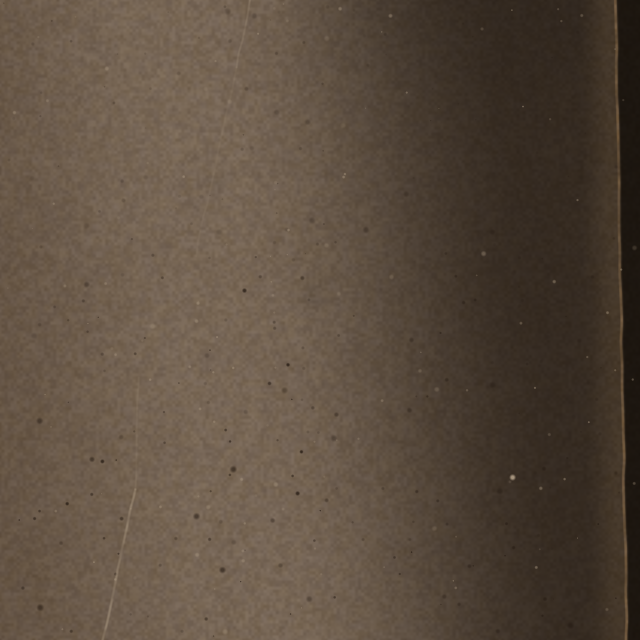
This texture is drawn by a WebGL 2 fragment shader. Its source:

```glsl
#version 300 es
precision highp float;

uniform vec2 u_resolution;
out vec4 fragColor;

const vec3 LIT = vec3(0.465, 0.398, 0.332);
const vec3 MID = vec3(0.390, 0.325, 0.263);
const vec3 SHADE = vec3(0.208, 0.167, 0.130);
const vec3 RIM_GLOW = vec3(0.285, 0.230, 0.170);
const vec3 RIM_LINE = vec3(0.450, 0.355, 0.250);
const vec3 GAP = vec3(0.110, 0.085, 0.060);
const vec3 DUST = vec3(0.66, 0.59, 0.50);
const vec3 PIT = vec3(0.14, 0.10, 0.07);
const float SLANT = 0.12;
const float GRAIN_SCALE = 210.0;
const float GRAIN_AMOUNT = 0.085;
const float MOTTLE_AMOUNT = 0.022;

// Distinct marks: x, y, radius
const vec3 PITS[6] = vec3[6](
  vec3(0.382, 0.546, 0.0048), vec3(0.465, 0.229, 0.0046),
  vec3(0.471, 0.294, 0.0038), vec3(0.160, 0.279, 0.0044),
  vec3(0.450, 0.430, 0.0040), vec3(0.105, 0.213, 0.0040));
const vec3 FLECKS[5] = vec3[5](
  vec3(0.801, 0.254, 0.0062), vec3(0.167, 0.893, 0.0046),
  vec3(0.845, 0.237, 0.0040), vec3(0.866, 0.560, 0.0040),
  vec3(0.308, 0.133, 0.0046));

float hash(vec2 p) {
  vec3 q = fract(vec3(p.xyx) * 0.1031);
  q += dot(q, q.yzx + 33.33);
  return fract((q.x + q.y) * q.z);
}

float noise(vec2 p) {
  vec2 i = floor(p), f = fract(p);
  f = f * f * (3.0 - 2.0 * f);
  return mix(mix(hash(i), hash(i + vec2(1, 0)), f.x),
             mix(hash(i + vec2(0, 1)), hash(i + vec2(1, 1)), f.x), f.y);
}

float spot(vec2 p, vec2 center, float radius) {
  return 1.0 - smoothstep(radius * 0.2, radius, length(p - center));
}

// One randomly placed speck in a fraction of the grid cells
float specks(vec2 p, float cells, float density, float seed) {
  vec2 cell = floor(p * cells);
  vec2 key = cell + seed;
  vec2 center = 0.2 + 0.6 * vec2(hash(key + 17.0), hash(key + 41.0));
  float radius = mix(0.07, 0.17, hash(key + 73.0));
  float strength = mix(0.25, 0.8, hash(key + 97.0));
  return step(hash(key), density) * strength * spot(fract(p * cells), center, radius);
}

float scratch(vec2 p, vec2 a, vec2 b, float width) {
  vec2 ab = b - a;
  float t = clamp(dot(p - a, ab) / dot(ab, ab), 0.0, 1.0);
  float wobble = 0.0025 * (noise(vec2(p.y * 35.0, 3.0)) - 0.5);
  float d = length(p - a - ab * t + vec2(wobble, 0.0));
  return (1.0 - smoothstep(0.0, width, d)) * mix(0.3, 1.0, noise(p * 90.0));
}

void main() {
  vec2 uv = gl_FragCoord.xy / u_resolution;
  float px = 1.0 / u_resolution.x;

  // Slanted shading over the curved surface
  float s = uv.x + SLANT * (uv.y - 0.5);
  vec3 color = mix(MID, LIT, smoothstep(-0.08, 0.30, s));
  color = mix(color, SHADE, smoothstep(0.38, 0.86, s));
  color *= 1.0 - 0.06 * smoothstep(0.75, 1.0, uv.y) * smoothstep(0.4, 0.6, uv.x);

  // Faint stains
  float stain = spot(uv, vec2(0.341, 0.718), 0.025) + spot(uv, vec2(0.486, 0.545), 0.040);
  color *= 1.0 - 0.08 * stain * noise(uv * 70.0);

  // Right rim, dark gap and bright edge line
  float edge = 0.980 - 0.017 * uv.y + 0.0025 * (noise(vec2(uv.y * 28.0, 8.0)) - 0.5);
  float d = uv.x - edge;
  color = mix(color, RIM_GLOW, 0.8 * smoothstep(-0.065, -0.008, d));
  color = mix(color, GAP, smoothstep(-px, px + 0.003, d));
  float rim = 1.0 - smoothstep(0.0005, 0.0035, abs(d + 0.001));
  color = mix(color, RIM_LINE, rim * mix(0.45, 1.0, noise(vec2(uv.y * 70.0, 2.0))));

  // Fine grain with a little colour variation
  float grain = noise(uv * GRAIN_SCALE) + 0.6 * noise(uv * GRAIN_SCALE * 0.53 + 31.0) - 0.8;
  float tint = noise(uv * GRAIN_SCALE * 0.45 + 77.0) - 0.5;
  float mottle = noise(uv * vec2(14.0, 9.0)) + noise(uv * 31.0) - 1.0;
  float level = dot(color, vec3(0.333));
  color += level * (GRAIN_AMOUNT * 1.6 * grain + MOTTLE_AMOUNT * mottle);
  color += level * 0.05 * tint * vec3(0.5, 0.2, -1.0);

  // Scattered pits and dust
  float pits = max(specks(uv, 24.0, 0.16, 5.0), specks(uv, 41.0, 0.10, 60.0));
  pits *= mix(1.0, 0.5, smoothstep(0.3, 0.8, uv.y));
  float dust = max(specks(uv, 27.0, 0.05, 130.0), specks(uv, 46.0, 0.04, 210.0));
  for (int i = 0; i < 6; i++) pits = max(pits, spot(uv, PITS[i].xy, PITS[i].z));
  for (int i = 0; i < 5; i++) {
    float strength = i == 0 ? 1.5 : 0.7;
    dust = max(dust, strength * spot(uv, FLECKS[i].xy, FLECKS[i].z));
  }
  color = mix(color, PIT, 0.75 * pits);
  color = mix(color, DUST, 0.65 * dust);

  // Pale scratches
  float lines = 0.7 * scratch(uv, vec2(0.161, 0.0), vec2(0.211, 0.235), 0.0035);
  lines += 0.2 * scratch(uv, vec2(0.211, 0.235), vec2(0.217, 0.41), 0.003);
  lines += 0.4 * scratch(uv, vec2(0.370, 0.895), vec2(0.391, 1.0), 0.003);
  lines += 0.15 * scratch(uv, vec2(0.305, 0.60), vec2(0.370, 0.895), 0.003);
  color = mix(color, DUST, lines);

  fragColor = vec4(clamp(color, 0.0, 1.0), 1.0);
}
```
